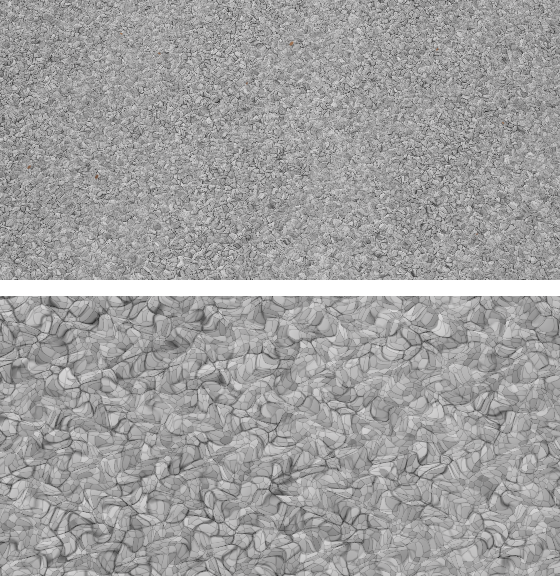
Top: the whole. Bottom: its middle third, enlarged.
A WebGL 2 fragment shader for this texture:

```glsl
#version 300 es
precision highp float;

uniform vec2 u_resolution;
out vec4 fragColor;

// Sizes are counted in cells per canvas height
const vec2 STONE_DENSITY = vec2(48.0, 60.0);
const vec2 GRIT_DENSITY = vec2(112.0, 128.0);
const float FLECK_DENSITY = 4.0;
const float PERSPECTIVE = 0.22;

const float BASE_TONE = 0.672;
const float STONE_CONTRAST = 0.11;
const float GRIT_CONTRAST = 0.15;
const float RELIEF = 0.09;
const float CRACK_DEPTH = 0.27;
const float CRACK_WIDTH = 0.21;
const float PIT_DEPTH = 0.10;
const float MOTTLE = 0.014;
const float FLECK_SHARE = 0.26;

const vec2 LIGHT_DIR = vec2(-0.45, 0.89);
const vec3 STONE_TINT = vec3(1.0, 0.997, 0.998);
const vec3 DARK_LEAF = vec3(0.25, 0.15, 0.13);
const vec3 DRY_LEAF = vec3(0.62, 0.42, 0.27);

vec2 hash2(vec2 p) {
    vec3 q = fract(p.xyx * vec3(0.1031, 0.1030, 0.0973));
    q += dot(q, q.yzx + 33.33);
    return fract((q.xx + q.yz) * q.zy);
}

// Cellular noise: x = gap to the border, y = random tone, z = slope to the light
vec3 cells(vec2 p) {
    vec2 base = floor(p);
    float nearest = 8.0;
    float second = 8.0;
    vec2 owner = base;
    vec2 offset = vec2(0.0);
    for (int j = -1; j <= 1; j++) {
        for (int i = -1; i <= 1; i++) {
            vec2 id = base + vec2(i, j);
            vec2 toPixel = p - id - hash2(id);
            float d = length(toPixel);
            if (d < nearest) {
                second = nearest;
                nearest = d;
                owner = id;
                offset = toPixel;
            } else {
                second = min(second, d);
            }
        }
    }
    return vec3(second - nearest, hash2(owner + 71.0).x, dot(offset, LIGHT_DIR));
}

// Layered sines, roughly -1 to 1
float waves(vec2 p) {
    float sum = 0.0;
    float amp = 0.5;
    for (int i = 0; i < 4; i++) {
        sum += amp * sin(p.x + 1.7 * sin(p.y)) * cos(p.y + 1.3 * sin(p.x * 0.8));
        p = mat2(1.3, 1.1, -1.1, 1.3) * p + 2.4;
        amp *= 0.68;
    }
    return sum;
}

// Sparse bits of leaf: rgb = colour, a = coverage
vec4 flecks(vec2 p) {
    vec2 id = floor(p * FLECK_DENSITY);
    vec2 pick = hash2(id + 19.0);
    vec2 shape = hash2(id + 47.0);
    vec2 d = (fract(p * FLECK_DENSITY) - mix(vec2(0.15), vec2(0.85), hash2(id + 5.0))) / FLECK_DENSITY;
    float angle = 6.2832 * shape.x;
    d = mat2(cos(angle), -sin(angle), sin(angle), cos(angle)) * d;
    float radius = mix(0.004, 0.009, shape.y * shape.y);
    float dist = length(d * vec2(1.0, 1.7)) - radius;
    float soft = 1.0 / u_resolution.y;
    float cover = (1.0 - smoothstep(-soft, soft, dist)) * step(pick.x, FLECK_SHARE);
    return vec4(mix(DARK_LEAF, DRY_LEAF, pick.y), cover * 0.85);
}

void main() {
    vec2 p = gl_FragCoord.xy / u_resolution.y;
    float aspect = u_resolution.x / u_resolution.y;

    // Ground recedes gently toward the top
    vec2 ground = vec2((p.x - 0.5 * aspect) * (1.0 + PERSPECTIVE * p.y),
                       p.y * (1.0 + 0.5 * PERSPECTIVE * p.y)) + 3.0;
    vec2 warped = ground + 0.005 * vec2(sin(ground.y * 97.0 + 3.0 * sin(ground.x * 41.0)),
                                        sin(ground.x * 83.0 + 3.0 * sin(ground.y * 53.0)));

    vec3 stone = cells(warped * STONE_DENSITY);
    vec3 grit = cells(warped * GRIT_DENSITY + 37.0);

    // Stone faces with finer grit on them
    float tone = BASE_TONE;
    tone += STONE_CONTRAST * (stone.y - 0.5) + GRIT_CONTRAST * (grit.y - 0.5);
    tone += RELIEF * stone.z;

    // Broken dark gaps and small pits
    float crackMask = smoothstep(-0.55, 0.65, waves(ground * 37.0) + 0.7 * (stone.y - 0.4));
    tone -= CRACK_DEPTH * crackMask * (1.0 - smoothstep(0.0, CRACK_WIDTH, stone.x));
    tone -= PIT_DEPTH * (1.0 - smoothstep(0.0, 0.24, grit.x));

    // Broad mottling and a slight fall-off to the sides
    tone += MOTTLE * waves(ground * 5.0);
    float side = 2.0 * p.x / aspect - 1.0;
    tone += 0.012 - 0.03 * side * side;

    vec3 color = tone * STONE_TINT;
    vec4 leaf = flecks(p);
    color = mix(color, leaf.rgb, leaf.a);
    fragColor = vec4(clamp(color, 0.0, 1.0), 1.0);
}
```
